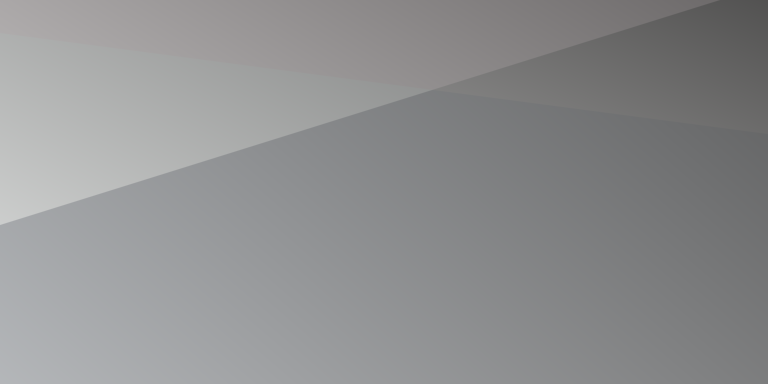
Reproduce this background procedurally as a Shadertoy shader.

```glsl
#define RISING_EDGE vec2(0.414, 0.3125)
#define FALLING_EDGE vec2(0.914, -0.1315)
// Brightness at the lower left, then its change along x and y
#define LOWER_SHADE vec3(0.715, -0.112, -0.130)
#define LEFT_SHADE vec3(0.897, -0.130, -0.230)
#define UPPER_SHADE vec3(0.860, -0.127, -0.200)
#define RIGHT_SHADE vec3(0.883, -0.136, -0.290)
// Small colour shifts of the four panels
#define COOL_TINT vec3(-0.009, 0.001, 0.012)
#define GREEN_TINT vec3(-0.003, 0.003, 0.000)
#define WARM_TINT vec3(0.008, -0.004, -0.003)
#define NEUTRAL_TINT vec3(0.002, 0.000, -0.002)

// Coverage of the half plane above a line given as (height, slope)
float above(vec2 p, vec2 line) {
    float dist = (p.y - line.x - line.y * p.x) / length(vec2(1.0, line.y));
    float halfPixel = 0.75 / iResolution.y;
    return smoothstep(-halfPixel, halfPixel, dist);
}

// Linear grey gradient with a tint
vec3 panel(vec2 p, vec3 shade, vec3 tint) {
    return vec3(dot(shade, vec3(1.0, p))) + tint;
}

void mainImage(out vec4 fragColor, in vec2 fragCoord) {
    vec2 p = fragCoord / iResolution.xy * vec2(2.0, 1.0);

    // Gradient panels; the cool tint fades towards the right
    vec3 coolFade = COOL_TINT * (1.0 - 0.35 * p.x);
    vec3 lower = panel(p, LOWER_SHADE, coolFade);
    vec3 left = panel(p, LEFT_SHADE, GREEN_TINT);
    vec3 upper = panel(p, UPPER_SHADE, WARM_TINT);
    vec3 right = panel(p, RIGHT_SHADE, NEUTRAL_TINT);

    // Two crossing edges select the panel
    float overRising = above(p, RISING_EDGE);
    float overFalling = above(p, FALLING_EDGE);
    vec3 underColor = mix(lower, left, overRising);
    vec3 overColor = mix(right, upper, overRising);
    fragColor = vec4(mix(underColor, overColor, overFalling), 1.0);
}
```
